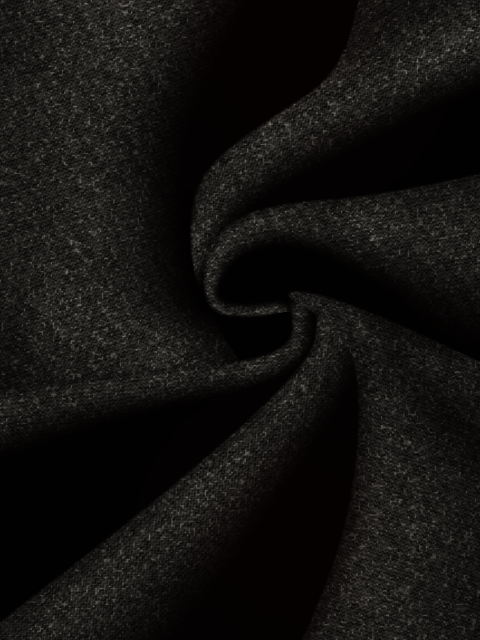
Write a Shadertoy shader that draws this texture.

```glsl
// Dark knitted cloth gathered into a swirl of soft folds.

const vec3 CLOTH_TINT = vec3(1.0, 0.98, 0.91);
const vec3 GAP_COLOR = vec3(0.009, 0.004, 0.003);
const vec3 WARM_GLOW = vec3(0.016, 0.0, 0.0);
const vec2 SWIRL_CENTRE = vec2(0.608, 0.656);
const vec2 STITCH_COUNT = vec2(105.0, 125.0);
const float GRAIN_COUNT = 215.0;
const float EDGE_SOFTNESS = 0.004;
const float LIGHT_LEVEL = 0.14;
const int CURVE_STEPS = 6;

// Control points of each fold's silhouette, in canvas widths
const vec2[7] UPPER_FOLD = vec2[7](vec2(0.764, 1.438), vec2(0.72, 1.186), vec2(0.556, 1.082),
    vec2(0.413, 0.977), vec2(0.391, 0.83), vec2(0.425, 0.691), vec2(0.521, 0.552));
const vec2[7] HOOK_FOLD = vec2[7](vec2(1.319, 1.047), vec2(0.816, 0.925), vec2(0.538, 0.908),
    vec2(0.427, 0.83), vec2(0.422, 0.691), vec2(0.503, 0.668), vec2(0.645, 0.692));
const vec2[7] LEFT_FOLD = vec2[7](vec2(-0.278, 0.457), vec2(0.139, 0.542), vec2(0.347, 0.569),
    vec2(0.503, 0.576), vec2(0.608, 0.613), vec2(0.611, 0.682), vec2(0.59, 0.743));
const vec2[7] LOWER_FOLD = vec2[7](vec2(-0.208, -0.125), vec2(0.139, 0.144), vec2(0.347, 0.309),
    vec2(0.538, 0.474), vec2(0.651, 0.595), vec2(0.663, 0.665), vec2(0.649, 0.734));
const vec2[7] RIGHT_FOLD = vec2[7](vec2(0.521, -0.229), vec2(0.72, 0.188), vec2(0.757, 0.5),
    vec2(0.72, 0.648), vec2(0.564, 0.731), vec2(0.703, 0.718), vec2(1.181, 0.495));

float hash(vec2 p) {
    return fract(sin(dot(p, vec2(12.9898, 78.233))) * 43758.5453);
}

float noise(vec2 p) {
    vec2 i = floor(p), f = fract(p);
    f = f * f * (3.0 - 2.0 * f);
    return mix(mix(hash(i), hash(i + vec2(1, 0)), f.x),
               mix(hash(i + vec2(0, 1)), hash(i + vec2(1, 1)), f.x), f.y);
}

// Signed distance to a quadratic B-spline, positive left of its direction
float foldDistance(vec2 p, vec2[7] c) {
    float best = 1e3, side = 1.0;
    vec2 a = 0.5 * (c[0] + c[1]);
    for (int i = 1; i < 6; i++) {
        vec2 start = 0.5 * (c[i - 1] + c[i]), end = 0.5 * (c[i] + c[i + 1]);
        for (int k = 1; k <= CURVE_STEPS; k++) {
            float t = float(k) / float(CURVE_STEPS);
            vec2 b = mix(mix(start, c[i], t), mix(c[i], end, t), t);
            vec2 e = b - a, q = p - a;
            vec2 gap = q - e * clamp(dot(q, e) / dot(e, e), 0.0, 1.0);
            float d2 = dot(gap, gap);
            if (d2 < best) {
                best = d2;
                side = e.x * q.y - e.y * q.x;
            }
            a = b;
        }
    }
    return sqrt(best) * (side < 0.0 ? -1.0 : 1.0);
}

// Light over a rounded fold: soft rim, bright crest, then shadow
float crest(float d, float width) {
    float t = d / width;
    return (0.6 + 0.4 * smoothstep(0.0, 0.35, t)) * (1.0 - smoothstep(0.35, 1.55, t));
}

// Lays one fold over the light (x) and knit angle (y) below it
void lay(inout vec2 cloth, float d, float mask, float light, float angle) {
    float cover = smoothstep(-EDGE_SOFTNESS, EDGE_SOFTNESS, d) * mask;
    cloth.x = mix(cloth.x, light, cover);
    if (cover > 0.5) cloth.y = angle;
}

// V-shaped stitches with uneven yarn and bright specks
float knit(vec2 p, float angle) {
    float c = cos(angle), s = sin(angle);
    vec2 uv = mat2(c, -s, s, c) * p * STITCH_COUNT;
    uv += 0.5 * noise(p * 60.0);
    float stitch = sin(6.2832 * (uv.y + abs(fract(uv.x) - 0.5)));
    float yarn = noise(p * GRAIN_COUNT * 0.7 + 31.0) - 0.5;
    float speck = pow(noise(p * GRAIN_COUNT), 5.0);
    return max(0.82 + 0.28 * stitch + 0.75 * yarn + 2.2 * speck, 0.0);
}

void mainImage(out vec4 fragColor, in vec2 fragCoord) {
    vec2 p = fragCoord / iResolution.xy * vec2(1.0, 4.0 / 3.0);
    float r = distance(p, SWIRL_CENTRE);

    // Left panel, turning away into the gap, with a lit sliver at its foot
    float terminator = 0.365 + 0.78 * (p.y - 0.9) * (p.y - 0.9) + 0.08 * smoothstep(0.72, 0.6, p.y);
    float panel = 1.0 - smoothstep(terminator - 0.19, terminator + 0.025, p.x);
    panel *= 1.0 - 0.45 * smoothstep(0.75, 0.54, p.y + 0.35 * p.x);
    panel *= 0.72 + 0.28 * smoothstep(0.0, 0.16, p.x);
    vec2 cloth = vec2(panel, 0.35);

    // Upper fold, with a ridge rising to the right
    float ridge = 1.111 + 0.5 * (p.x - 0.694) - 0.113 * exp(-(max(p.x, 0.38) - 0.425) / 0.052);
    float h = p.y - ridge;
    float upper = h > 0.0 ? 1.0 - 0.55 * smoothstep(0.0, 0.13, h) : 1.0 - smoothstep(0.0, 0.12, -h);
    lay(cloth, foldDistance(p, UPPER_FOLD), 1.0, upper, 0.55);

    // Hooked fold, broad at the right and thin around the curl
    float hook = foldDistance(p, HOOK_FOLD);
    float hookWidth = 0.019 + 0.22 * smoothstep(0.56, 1.04, p.x) + 0.042 * smoothstep(0.71, 0.86, p.y);
    lay(cloth, hook, 1.0, crest(hook, hookWidth), 0.2);

    // Two folds sweeping to the lower left
    float inside = 1.0 - smoothstep(0.76, 0.775, p.x);
    float left = -foldDistance(p, LEFT_FOLD);
    float leftMask = inside * (1.0 - smoothstep(0.685, 0.715, p.y));
    lay(cloth, left, leftMask, 0.88 * crest(left, 0.026 + 0.095 * r), 0.15);
    float lower = -foldDistance(p, LOWER_FOLD);
    float lowerMask = inside * (1.0 - smoothstep(0.676, 0.69, p.y));
    lay(cloth, lower, lowerMask, 0.95 * crest(lower, 0.045 + 0.18 * r), 0.75);

    // Right panel with a bright tip and a slanting hollow
    float right = -foldDistance(p, RIGHT_FOLD);
    float hollow = (p.y - 0.639 + 1.03 * (p.x - 0.764)) / 0.075;
    float rim = mix(0.4, 1.0, exp(-60.0 * r * r));
    float rightLight = mix(rim, 1.0, smoothstep(0.0, 0.05, right)) * (1.0 - 0.4 * smoothstep(0.8, 1.05, p.x));
    rightLight *= 1.0 - 0.55 * exp(-hollow * hollow) * smoothstep(0.74, 0.84, p.x);
    lay(cloth, right, 1.0, 0.85 * rightLight, -0.3);

    // Knit grain, and a faint warmth in the deep gaps
    float warmth = exp(-24.0 * dot(p - vec2(0.6, 1.23), p - vec2(0.6, 1.23)))
                 + exp(-24.0 * dot(p - vec2(0.63, 0.2), p - vec2(0.63, 0.2)));
    float mottle = 0.85 + 0.3 * noise(p * 9.0);
    vec3 color = GAP_COLOR + WARM_GLOW * warmth * (1.0 - cloth.x);
    color += CLOTH_TINT * LIGHT_LEVEL * cloth.x * mottle * knit(p, cloth.y);
    fragColor = vec4(color, 1.0);
}
```
